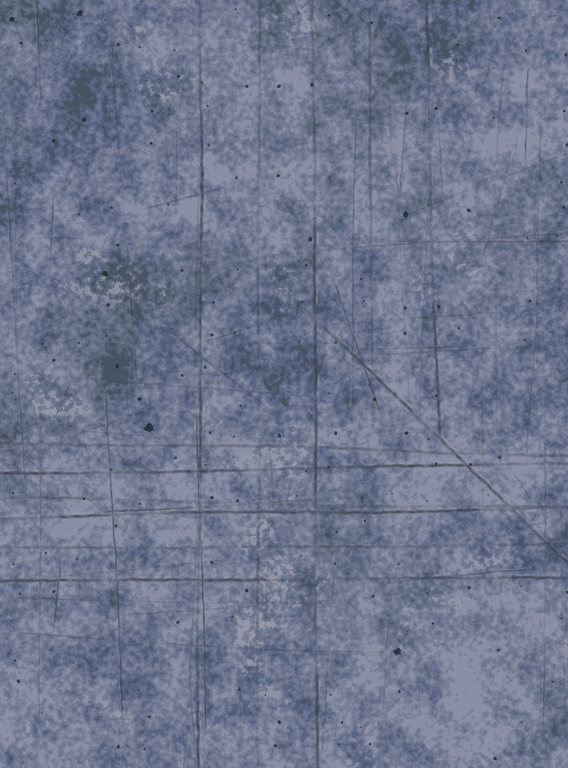
A Shadertoy shader for this texture:

```glsl
// Worn blue-grey painted metal: cloudy mottling with fine grain and teal stains,
// crossed by long grooves, hairline scratches, chalky scuffs and dark pits.
// Layered gradient noise picks the paint colour; segment distances cut the scratches.

const vec3 SOOT   = vec3(0.28, 0.32, 0.39);
const vec3 BLUE   = vec3(0.345, 0.395, 0.51);
const vec3 TEAL   = vec3(0.36, 0.41, 0.48);
const vec3 SLATE  = vec3(0.42, 0.45, 0.56);
const vec3 HAZE   = vec3(0.47, 0.50, 0.59);
const vec3 PALE   = vec3(0.54, 0.56, 0.65);
const vec3 GROOVE = vec3(0.22, 0.24, 0.28);
const vec3 CHALK  = vec3(0.62, 0.62, 0.67);
const vec3 PIT    = vec3(0.10, 0.14, 0.18);

const float CLOUD_SCALE = 4.5, BLOTCH_SCALE = 24.0, GRAIN_SCALE = 120.0;
const float CLOUD_AMOUNT = 0.58, BLOTCH_AMOUNT = 0.62, GRAIN_AMOUNT = 0.55;
const float GROOVE_WIDTH = 0.0022, HAIR_WIDTH = 0.0009;
const float PIT_CELLS = 24.0;
const int HAIRLINES = 64;
const float TAU = 6.28319;

float hash(vec2 p) {
    vec3 q = fract(vec3(p.xyx) * 0.1031);
    q += dot(q, q.yzx + 33.33);
    return fract((q.x + q.y) * q.z);
}

vec2 hash2(vec2 p) { return vec2(hash(p), hash(p + 47.3)); }

float cornerSlope(vec2 cell, vec2 offset) {
    float angle = TAU * hash(cell);
    return dot(vec2(cos(angle), sin(angle)), offset);
}

float gradientNoise(vec2 p) {
    vec2 i = floor(p), f = p - i;
    vec2 u = f * f * f * (f * (f * 6.0 - 15.0) + 10.0);
    vec2 e = vec2(1.0, 0.0);
    return mix(mix(cornerSlope(i, f), cornerSlope(i + e, f - e), u.x),
               mix(cornerSlope(i + e.yx, f - e.yx), cornerSlope(i + 1.0, f - 1.0), u.x), u.y);
}

// Fractal sum scaled to a spread of about one
float fbm(vec2 p) {
    float sum = 0.0, weight = 3.5;
    for (int i = 0; i < 4; i++) {
        sum += weight * gradientNoise(p);
        p = mat2(1.6, 1.2, -1.2, 1.6) * p + 17.7;
        weight *= 0.55;
    }
    return sum;
}

// Colour ramp from worn dark paint to pale haze
vec3 paint(float tone, float stain) {
    vec3 c = mix(SOOT, mix(BLUE, TEAL, stain), smoothstep(-2.1, -1.0, tone));
    c = mix(c, SLATE, smoothstep(-0.85, -0.2, tone));
    c = mix(c, HAZE, smoothstep(-0.05, 0.6, tone));
    return mix(c, PALE, smoothstep(0.7, 1.5, tone));
}

// Adds one broken, wavering scratch; wear.x is groove depth, wear.y raised chalk
void scratch(vec2 p, vec2 a, vec2 b, float width, float strength, float seed, inout vec2 wear) {
    float len = length(b - a), pixel = 1.0 / iResolution.y;
    vec2 dir = (b - a) / len, q = p - a;
    float along = dot(q, dir), across = dot(q, vec2(-dir.y, dir.x));
    if (abs(across) > 0.025 || along < 0.0 || along > len) return;
    across += 0.006 * gradientNoise(vec2(along * 3.0, seed + 0.37))
            + 0.0014 * gradientNoise(vec2(along * 70.0, seed + 0.61));
    float pressure = 0.35 + 0.65 * smoothstep(-0.3, 0.2, gradientNoise(vec2(along * 11.0, seed + 0.43)));
    float grit = gradientNoise(vec2(along * 110.0, across * 160.0 + seed));
    float ends = smoothstep(0.0, 0.03, along) * smoothstep(0.0, 0.03, len - along);
    float line = smoothstep(width + pixel, 0.0, abs(across));
    float rim = smoothstep(width * 1.2 + pixel, 0.0, abs(across - width * 1.5));
    float power = strength * ends * pressure;
    wear.x = max(wear.x, line * power * (0.85 + 0.7 * grit));
    wear.y = max(wear.y, rim * power * smoothstep(-0.05, 0.4, grit));
}

vec2 allScratches(vec2 p, float wide) {
    vec2 wear = vec2(0.0);
    // Long grooves: five running down, six running across the lower half
    for (int i = 0; i < 11; i++) {
        float n = float(i), k = n - 5.0;
        vec2 r = hash2(vec2(n, 5.0)) - 0.5;
        float strength = i % 2 == 0 ? 0.95 : 0.5;
        float x = wide * (0.36 + 0.1 * n + 0.03 * r.x), y = 0.42 - 0.034 * k + 0.02 * r.x;
        vec2 a = i < 5 ? vec2(x, 1.05) : vec2(-0.05, y);
        vec2 b = i < 5 ? vec2(x + 0.05 * r.y, n > 2.5 ? 0.42 : -0.05) : vec2(wide + 0.05, y + 0.04 * r.y);
        scratch(p, a, b, GROOVE_WIDTH, strength, n, wear);
    }
    scratch(p, vec2(0.5 * wide, 0.62), vec2(1.04 * wide, 0.24), GROOVE_WIDTH, 0.85, 20.0, wear);
    // Hairlines: half upright, a quarter level, a quarter at any slant
    for (int i = 0; i < HAIRLINES; i++) {
        float n = float(i);
        vec2 r = hash2(vec2(n, 71.0)), s = hash2(vec2(n, 113.0));
        int kind = i % 4;
        float angle = kind < 2 ? 0.25 * TAU + 0.16 * (s.x - 0.5) : kind == 2 ? 0.2 * (s.x - 0.5) : s.x * TAU;
        float reach = mix(0.04, kind == 3 ? 0.13 : 0.27, s.y);
        vec2 mid = vec2(r.x * wide, kind == 2 ? mix(0.15, 0.7, r.y) : r.y);
        vec2 arm = reach * vec2(cos(angle), sin(angle));
        float strength = i % 9 == 0 ? 0.8 : 0.25 + 0.3 * hash(vec2(n, 9.0));
        scratch(p, mid - arm, mid + arm, HAIR_WIDTH, strength, n + 30.0, wear);
    }
    return wear;
}

// Scattered pits, most of them tiny
float pits(vec2 p) {
    vec2 cell = floor(p * PIT_CELLS), r = hash2(cell + 5.0);
    vec2 q = p - (cell + 0.25 + 0.5 * r) / PIT_CELLS;
    float radius = 0.0008 + 0.0012 * r.x + 0.005 * pow(hash(cell + 91.0), 24.0);
    float edge = length(q) * (1.0 + 0.8 * gradientNoise(p * 180.0));
    return step(0.62, hash(cell + 23.0)) * smoothstep(radius + 0.001, radius - 0.001, edge);
}

void mainImage(out vec4 fragColor, in vec2 fragCoord) {
    vec2 p = fragCoord / iResolution.y;
    float wide = iResolution.x / iResolution.y;

    // Mottled paint, darker and more stained toward the upper left
    float corner = smoothstep(0.75, 0.0, length(p - vec2(0.08, 0.78)));
    float blotch = fbm(p * BLOTCH_SCALE + 31.0), grain = fbm(p * GRAIN_SCALE + 73.0);
    float stain = smoothstep(-0.2, 1.0, fbm(p * 3.5 + 11.0) + 0.7 * corner + 0.3 * blotch - 0.2);
    float tone = CLOUD_AMOUNT * fbm(p * CLOUD_SCALE) + BLOTCH_AMOUNT * blotch + GRAIN_AMOUNT * grain;
    tone += 0.4 - 0.5 * stain - 0.3 * corner;
    vec3 colour = paint(tone, stain);

    // Chalky scuffs, then scratches and pits
    float scuff = smoothstep(1.0, 1.8, fbm(p * 7.0 + 57.0)) * smoothstep(0.2, 1.2, grain + 0.6 * blotch);
    vec2 wear = allScratches(p, wide);
    colour = mix(colour, CHALK, clamp(0.6 * scuff + 0.65 * wear.y, 0.0, 1.0));
    colour = mix(colour, GROOVE, clamp(0.85 * wear.x, 0.0, 1.0));
    colour = mix(colour, PIT, 0.8 * pits(p));
    fragColor = vec4(colour, 1.0);
}
```
